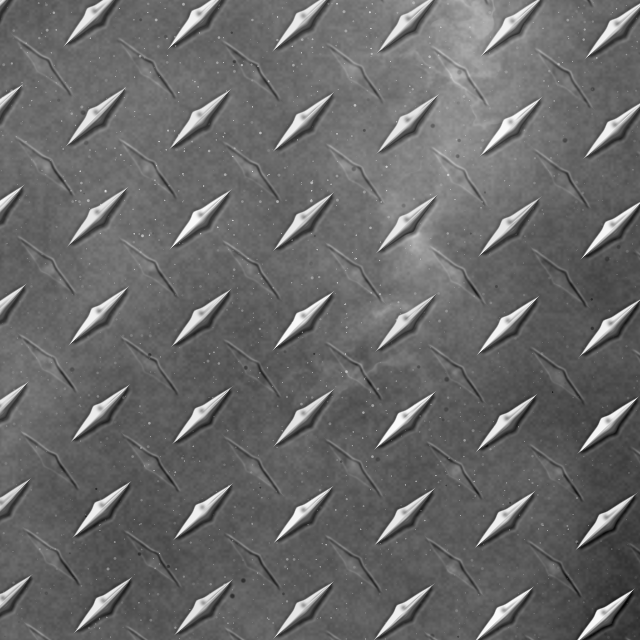
Reproduce this texture procedurally as a three.js fragment shader.

```glsl
varying vec2 vUv;

const vec2 PITCH = vec2(0.160, 0.156);
const float HALF_LENGTH = 0.0655;
const float EDGE = 0.0015;

float hash(vec2 p) {
  return fract(sin(dot(p, vec2(127.1, 311.7))) * 43758.5453);
}

float noise(vec2 p) {
  vec2 i = floor(p), f = fract(p);
  f = f * f * (3.0 - 2.0 * f);
  return mix(mix(hash(i), hash(i + vec2(1.0, 0.0)), f.x),
             mix(hash(i + vec2(0.0, 1.0)), hash(i + 1.0), f.x), f.y);
}

float fbm(vec2 p) {
  float sum = 0.0, amp = 0.5;
  for (int k = 0; k < 5; k++) {
    sum += amp * noise(p);
    p = p * 2.03 + 17.3;
    amp *= 0.5;
  }
  return sum;
}

float line(float d, float width) {
  return exp(-d * d / (width * width));
}

// Stud lattice: rows tilt slightly and the pitch tightens downwards
vec2 lattice(vec2 uv) {
  float down = 1.0 - uv.y;
  float x = uv.x - 0.4746;
  float row = (down - 0.024 * x - 0.0326) / 0.1589;
  return vec2(x / (0.1635 - 0.0074 * down), row + 0.0062 * row * row);
}

vec2 localPoint(vec2 grid) {
  return (grid - floor(grid + 0.5)) * PITCH * vec2(1.0, -1.0);
}

// Half width of a pointed stud with a bulge at its middle
float studWidth(float along, float width) {
  float t = abs(along) / HALF_LENGTH;
  return width * (1.0 - t) * (1.0 + 0.35 * t) + 0.0034 * line(along, 0.009);
}

// Scattered pale specks, one candidate per cell
float specks(vec2 uv, float cells, float density) {
  vec2 p = uv * cells, id = floor(p);
  vec2 centre = 0.3 + 0.4 * vec2(hash(id + 3.1), hash(id + 8.7));
  float radius = mix(0.08, 0.26, hash(id + 5.3));
  float spot = 1.0 - smoothstep(radius * 0.3, radius, length(p - id - centre));
  return spot * step(1.0 - density, hash(id)) * hash(id + 1.9);
}

// Worn sheet metal with stains, pale wisps and grain
float plate(vec2 uv) {
  float down = 1.0 - uv.y;
  float tone = 0.435 - 0.09 * smoothstep(0.3, 1.0, down);
  tone -= 0.09 * smoothstep(0.72, 1.0, uv.x);
  tone -= 0.04 * (1.0 - smoothstep(0.0, 0.2, uv.x + down));
  tone += 0.05 * line(length(uv - vec2(0.62, 0.88)), 0.25);
  tone += 0.22 * (fbm(uv * 5.0 + 2.0) - 0.48);

  vec2 warp = vec2(fbm(uv * 7.0), fbm(uv * 7.0 + 31.0));
  float veil = fbm(uv * 6.0 + warp * 3.0);
  float wisp = line(fbm(uv * 5.0 + warp * 2.2 + 9.0) - 0.5, 0.045);
  float band = line(uv.x - 0.74 + 0.3 * down, 0.13) * (1.0 - smoothstep(0.55, 0.8, down));
  tone += band * (0.09 * wisp + 0.3 * (veil - 0.42));

  tone += 0.05 * (noise(uv * 230.0) - 0.5) + 0.05 * (noise(uv * 95.0) - 0.5);
  float wear = 0.5 + smoothstep(0.4, 0.65, fbm(uv * 4.0 + 50.0));
  tone += wear * (0.22 * specks(uv, 75.0, 0.16) + 0.25 * specks(uv + 0.37, 130.0, 0.1));
  return tone - 0.2 * specks(uv + 0.71, 48.0, 0.04);
}

// Dull stud: a thin lit rim beside a dark crease, with a mottled top
float dullStud(float base, vec2 p, vec2 uv, float seed) {
  float along = (p.x - p.y) * 0.7071;
  float across = (p.x + p.y) * 0.7071;
  float w = studWidth(along, 0.0105);
  float body = 1.0 - smoothstep(-EDGE, EDGE, abs(across) - w);
  float reach = 1.0 - smoothstep(HALF_LENGTH * 0.85, HALF_LENGTH, abs(along));
  float lower = smoothstep(-0.035, 0.03, along);
  float worn = 0.75 + 0.5 * noise(uv * 70.0);
  float tone = base + body * (0.02 + 0.14 * (noise(uv * 85.0 + seed) - 0.5));
  tone += 0.1 * body * line(length(p), 0.012) * noise(uv * 110.0);
  tone += reach * worn * mix(0.13, 0.08, lower) * line(across - w, 0.0018);
  tone -= reach * worn * mix(0.1, 0.2, lower) * line(across - w + 0.0036, 0.0022);
  return tone + 0.06 * reach * worn * line(across + w, 0.002);
}

// Bright stud: white upper-left facet, grey lower-right facet and cast shade
float brightStud(float base, vec2 p, vec2 uv, float seed) {
  float along = (p.x + p.y) * 0.7071;
  float across = (p.y - p.x) * 0.7071;
  float w = studWidth(along, 0.0122);
  float h = across / max(w, 0.001);
  float body = 1.0 - smoothstep(-EDGE, EDGE, abs(across) - w);
  float reach = 1.0 - smoothstep(HALF_LENGTH * 0.85, HALF_LENGTH, abs(along));
  float upper = smoothstep(-0.004, 0.012, along);
  float streak = noise(vec2(along * 45.0 + seed, across * 420.0));
  float face = mix(0.34, 0.96, smoothstep(-0.5, 0.12, h + 0.2 * (streak - 0.5)));
  face -= 0.28 * upper * line(h - 0.25, 0.22) * streak;
  face -= 0.3 * line(length(vec2(along - 0.005, across - 0.006)), 0.0045);
  face -= 0.16 * smoothstep(-0.6, -1.0, h);
  face *= 0.92 + 0.1 * hash(vec2(seed, 4.0));
  float shade = 0.2 * reach * line(across + w + 0.001, 0.0035);
  shade += 0.07 * reach * line(across - w - 0.002, 0.003);
  float rim = 0.06 * reach * line(across + w + 0.008, 0.0025);
  return mix(base - shade + rim, face, body);
}

void main() {
  vec2 grid = lattice(vUv);
  vec2 dullGrid = grid + 0.5;
  float tone = plate(vUv);
  tone = dullStud(tone, localPoint(dullGrid), vUv, hash(floor(dullGrid + 0.5)) * 20.0);
  tone = brightStud(tone, localPoint(grid), vUv, hash(floor(grid + 0.5)) * 20.0);
  gl_FragColor = vec4(vec3(clamp(tone, 0.0, 1.0)), 1.0);
}
```
